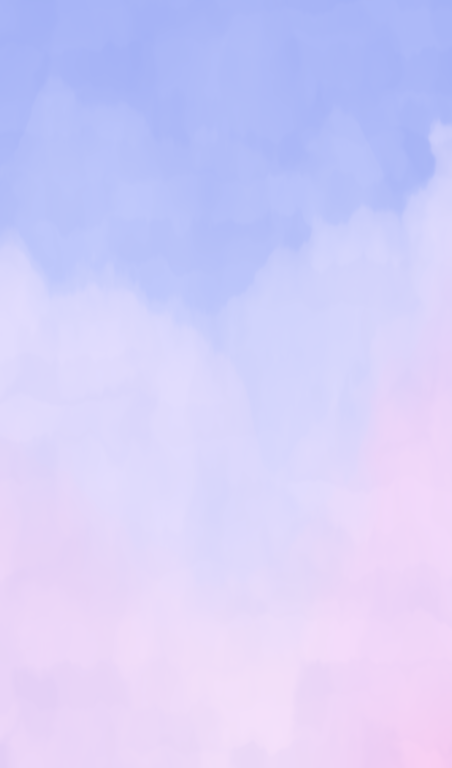
Reproduce this background procedurally as a WebGL 2 fragment shader.

```glsl
#version 300 es
precision highp float;
// Soft pastel sky: a blue top under painted cloud banks that fade to pink.
// Each bank has a ridge line interpolated across the width, roughened by
// stroke-like noise; faint flat brush dabs overlay the whole canvas.
uniform vec2 u_resolution;
out vec4 outColor;

#define RIM_SOFTNESS 0.009
#define RIM_SHARE 0.38
#define WARP 0.08
#define ROUGHNESS 0.065
#define STROKE_SCALE vec2(34.0, 12.0)
#define DAB_SCALE vec2(22.0, 11.0)
#define DAB_STRENGTH 0.020
#define MOTTLE 0.016

const vec3 SKY_BLUE = vec3(0.659, 0.710, 0.967);
const vec3 HAZE_BLUE = vec3(0.737, 0.773, 0.980);
const vec3 PERIWINKLE = vec3(0.812, 0.824, 0.986);
const vec3 PALE_LILAC = vec3(0.868, 0.850, 0.988);
const vec3 MAUVE = vec3(0.890, 0.815, 0.975);
const vec3 ORCHID = vec3(0.906, 0.826, 0.969);
const vec3 BLUSH = vec3(0.933, 0.862, 0.974);
const vec3 PINK = vec3(0.934, 0.840, 0.976);
const vec3 ROSE = vec3(0.964, 0.785, 0.938);

float hash(vec2 p) {
  vec3 h = fract(vec3(p.xyx) * 0.1031);
  h += dot(h, h.yzx + 33.33);
  return fract((h.x + h.y) * h.z);
}

// Value noise; a larger edge makes flatter patches with steeper borders.
float noise(vec2 p, float edge) {
  vec2 cell = floor(p), f = smoothstep(edge, 1.0 - edge, fract(p));
  vec2 e = vec2(0.0, 1.0);
  return mix(mix(hash(cell), hash(cell + e.yx), f.x),
             mix(hash(cell + e.xy), hash(cell + e.yy), f.x), f.y);
}

float fbm(vec2 p) {
  float sum = 0.0, weight = 0.5;
  for (int i = 0; i < 4; i++) {
    sum += weight * noise(p, 0.0);
    p = p * 2.03 + 17.1;
    weight *= 0.5;
  }
  return sum / 0.9375;
}

// Depth of a ridge below the top edge, from nine evenly spaced heights.
float ridge(float x, float heights[9]) {
  float s = clamp(x, 0.0, 0.9999) * 8.0;
  int i = int(s);
  return mix(heights[i], heights[i + 1], smoothstep(0.0, 1.0, fract(s)));
}

// Cloud cover: a narrow rim followed by a wide fade of the given length.
float cover(float depth, float fade) {
  float rim = smoothstep(-RIM_SOFTNESS, RIM_SOFTNESS, depth);
  return mix(smoothstep(-0.3 * fade, fade, depth), rim, RIM_SHARE);
}

float glow(vec2 p, vec2 center, vec2 size) {
  vec2 d = (p - center) / size;
  return exp(-dot(d, d));
}

void main() {
  vec2 uv = gl_FragCoord.xy / u_resolution;
  vec2 q = gl_FragCoord.xy / u_resolution.y;
  vec2 pos = vec2(uv.x, 1.0 - uv.y);

  // Painted distortion shared by all banks
  float strokes = fbm(q * STROKE_SCALE) - 0.5;
  float billow = fbm(q * 13.0 + 40.0) - 0.5;
  float x = pos.x + WARP * billow;
  float t = pos.y + ROUGHNESS * (strokes + 0.5 * billow);

  // Open sky and its pale blue haze
  vec3 color = mix(SKY_BLUE, HAZE_BLUE, 0.4 * smoothstep(0.0, 0.3, pos.y));
  color = mix(color, HAZE_BLUE, 0.3 * glow(pos, vec2(0.52, 0.08), vec2(0.13, 0.12)));
  float haze = t - ridge(x, float[9](0.23, 0.11, 0.14, 0.18, 0.18, 0.21, 0.14, 0.25, 0.18));
  color = mix(color, HAZE_BLUE, 0.9 * cover(haze, 0.16));
  color = mix(color, SKY_BLUE, 0.35 * glow(pos, vec2(0.48, 0.25), vec2(0.05, 0.08)));

  // Cloud banks from back to front
  float mid = t - ridge(x, float[9](0.29, 0.37, 0.35, 0.40, 0.42, 0.31, 0.28, 0.27, 0.17));
  vec3 midTint = mix(PERIWINKLE, PALE_LILAC, 0.7 * smoothstep(0.58, 1.0, x));
  midTint = mix(midTint, PALE_LILAC, 0.5 * smoothstep(0.40, 0.62, t));
  color = mix(color, midTint, cover(mid, 0.09));
  float front = t - ridge(x, float[9](0.31, 0.39, 0.37, 0.42, 0.47, 0.62, 0.54, 0.41, 0.26));
  color = mix(color, PALE_LILAC, cover(front, 0.10));

  // Pink lower air: orchid left, blush centre, mauve to pink right
  vec3 rightTint = mix(MAUVE, PINK, smoothstep(0.42, 0.62, t));
  vec3 warm = mix(ORCHID, BLUSH, smoothstep(0.08, 0.55, x));
  warm = mix(warm, rightTint, smoothstep(0.6, 0.85, x));
  float low = t - ridge(x, float[9](0.57, 0.60, 0.68, 0.73, 0.75, 0.74, 0.63, 0.46, 0.36));
  color = mix(color, warm, mix(smoothstep(-0.10, 0.16, low), cover(low, 0.16), 0.4));

  // Faint cool wisp and warm corner
  color = mix(color, PERIWINKLE, 0.3 * glow(pos, vec2(0.475, 0.65), vec2(0.05, 0.06)));
  color = mix(color, ROSE, 0.8 * glow(pos, vec2(1.04, 1.02), vec2(0.24, 0.13)));

  // Flat brush dabs and mottling, felt most in red and green
  vec2 bend = vec2(billow, strokes);
  float dabs = noise(q * DAB_SCALE + bend, 0.36) + noise(q * DAB_SCALE.yx * 0.8 + bend + 9.0, 0.40) - 1.0;
  float paint = DAB_STRENGTH * dabs + MOTTLE * (strokes + billow);
  color += paint * vec3(1.0, 0.85, 0.3);
  outColor = vec4(clamp(color, 0.0, 1.0), 1.0);
}
```
